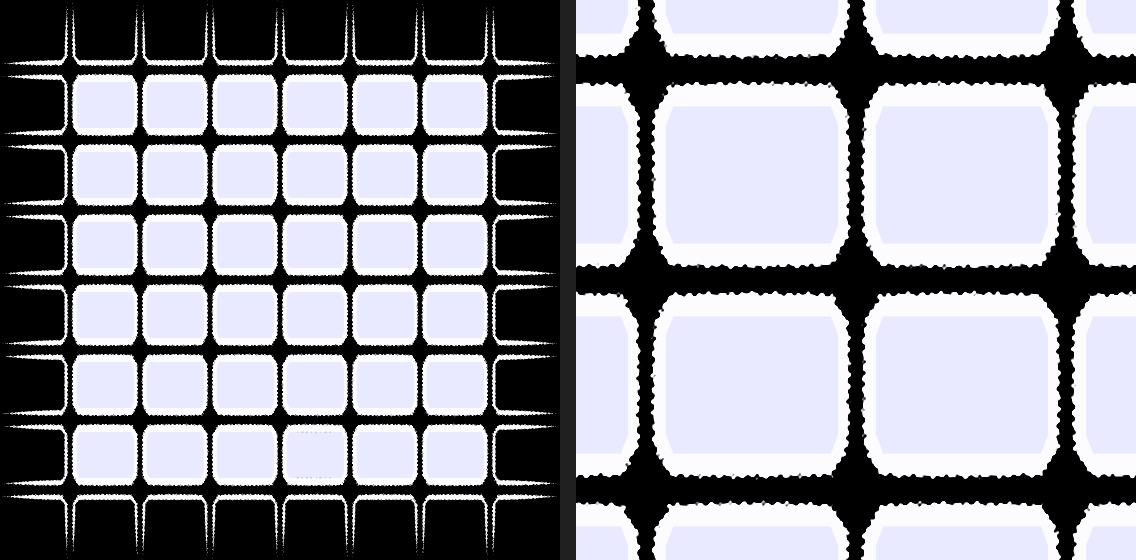
Left, the full canvas; right, a detail of the centre.
A WebGL 1 fragment shader for this pattern:

```glsl
precision highp float;
// Eight by eight grid of chamfered pale tiles with frayed white rims on black.
// Each cell is a pair of octagon distances; in the outermost ring the tiles are
// hollow and their strokes taper to points before reaching the canvas edge.

uniform vec2 u_resolution;

const float TAU = 6.2831853;

// Box of half size h with corners cut by c, for a point folded into one quadrant.
float octagon(vec2 q, vec2 h, vec2 c) {
  vec2 d = q - h;
  float cut = (dot(d, c.yx) + c.x * c.y) / length(c);
  return max(max(d.x, d.y), cut);
}

// Fine bristles: whole-number frequencies wrap around the canvas.
float fray(vec2 uv) {
  vec2 a = TAU * uv;
  float n = sin(dot(a, vec2(151.0, 137.0)));
  n += 0.8 * sin(dot(a, vec2(-89.0, 113.0)) + 2.0 * sin(dot(a, vec2(13.0, 19.0))));
  n += 0.6 * sin(dot(a, vec2(203.0, -181.0)) + 1.3);
  return n * 0.5;
}

float cover(float d, float pixel) {
  return clamp(0.5 - d / pixel, 0.0, 1.0);
}

void main() {
  vec2 uv = gl_FragCoord.xy / u_resolution;
  vec2 id = floor(uv * 8.0);
  vec2 f = fract(uv * 8.0) - 0.5;
  float pixel = 8.0 / min(u_resolution.x, u_resolution.y);

  // Outer cells stay open on the side facing the canvas edge.
  vec2 ring = step(3.4, abs(id - 3.5));
  vec2 inward = f * sign(3.5 - id);
  vec2 q = mix(abs(f), max(inward, 0.0), ring);

  // Strokes narrow with the distance travelled outward.
  vec2 taper = max(1.0 - (inward + 0.5 - vec2(0.1, 0.17)) / 0.8, 0.0);
  vec2 thin = (ring * taper * taper).yx;

  // White tile with slightly bowed, bristly sides.
  float bristle = fray(uv);
  vec2 bow = 0.06 * q.yx * q.yx;
  vec2 tileSize = vec2(0.466, 0.437) - bow - vec2(0.01, 0.03) * thin;
  float tile = octagon(q, tileSize, vec2(0.07, 0.13)) + 0.011 * bristle;

  // Hollow out the ring cells.
  float isRing = max(ring.x, ring.y);
  vec2 holeSize = vec2(0.422, 0.36) + vec2(0.03, 0.045) * thin;
  float hole = octagon(q, holeSize, vec2(0.05, 0.06)) + 0.006 * bristle;
  float white = cover(mix(tile, max(tile, -hole), isRing), pixel);

  // Smooth lavender centre of the filled cells.
  float centre = octagon(abs(f - vec2(0.005, 0.0)), vec2(0.41, 0.327), vec2(0.035, 0.09));
  float lavender = cover(centre, pixel) * (1.0 - isRing);
  vec3 face = mix(vec3(0.99, 0.99, 1.0), vec3(0.915, 0.915, 1.0), lavender);

  // One worn tile carries faint broken dashes above and below its centre.
  float worn = 1.0 - step(0.5, length(id - vec2(4.0, 1.0)));
  float dash = smoothstep(0.0, 0.5, sin(f.x * 95.0) + 0.6 * sin(f.x * 41.0 + f.y * 4.0));
  dash *= cover(abs(centre) - 0.006, pixel) * step(abs(f.x), 0.27);
  face = mix(face, vec3(0.5), 0.5 * worn * dash);

  gl_FragColor = vec4(face * white, 1.0);
}
```
